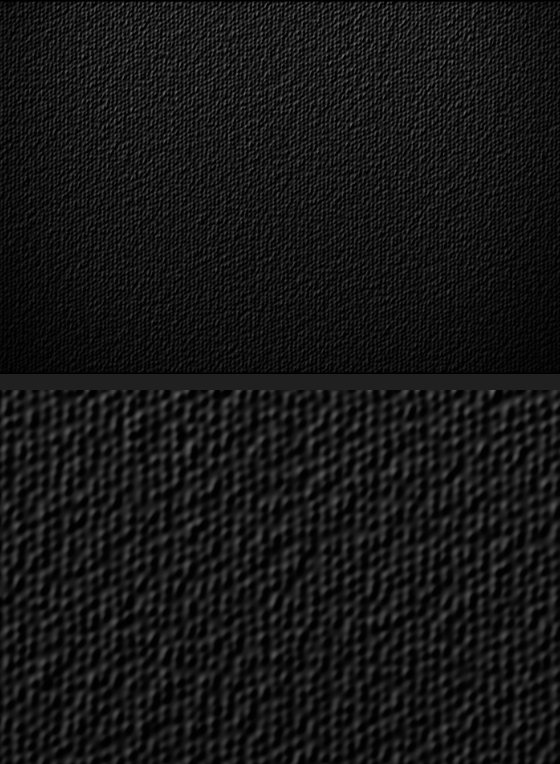
Top, the full canvas; bottom, a detail of the centre.
Write a WebGL 2 fragment shader that draws this texture.

```glsl
#version 300 es
precision highp float;

#define GRAINS 92.0        // grain columns per canvas height
#define JITTER vec2(0.34, 0.62)
#define SLANT 0.30         // lean of each grain to the right
#define TIGHTNESS vec2(9.5, 6.0)
#define NOISE_HEIGHT 0.80
#define BASE_TONE 0.072
#define RELIEF_GAIN 0.190
#define TONE_FLOOR 0.0020
#define LIGHT_BOTTOM 0.68
#define LIGHT_TOP 1.38
#define EDGE_WIDTH 0.008   // dark rim at top and bottom

uniform vec2 u_resolution;
out vec4 fragColor;

// Integer hash of a lattice point, two values from 0 to 1
vec2 hash(ivec2 cell) {
    uvec2 v = uvec2(cell) * 1664525u + 1013904223u;
    v.x += v.y * 1664525u;
    v.y += v.x * 1664525u;
    v ^= v >> 16u;
    v.x += v.y * 1664525u;
    v.y += v.x * 1664525u;
    v ^= v >> 16u;
    return vec2(v & 65535u) / 65535.0;
}

float valueNoise(vec2 p) {
    ivec2 cell = ivec2(floor(p));
    vec2 f = fract(p);
    f = f * f * (3.0 - 2.0 * f);
    float low = mix(hash(cell).x, hash(cell + ivec2(1, 0)).x, f.x);
    float high = mix(hash(cell + ivec2(0, 1)).x, hash(cell + ivec2(1, 1)).x, f.x);
    return mix(low, high, f.y);
}

// Rounded grains in staggered columns, overlapping where they meet
float grains(vec2 p) {
    float total = 0.0;
    for (int i = -1; i <= 1; i++) {
        int column = int(floor(p.x)) + i;
        float y = p.y + 0.5 * float(column & 1);
        for (int j = -1; j <= 1; j++) {
            ivec2 cell = ivec2(column, int(floor(y)) + j);
            vec2 random = hash(cell);
            vec2 center = vec2(cell) + 0.5 + (random - 0.5) * JITTER;
            vec2 d = vec2(p.x, y) - center;
            d.x -= SLANT * d.y;
            float size = mix(0.6, 1.15, hash(cell + 517).x);
            total += size * exp(-dot(d * d, TIGHTNESS));
        }
    }
    return total;
}

float surfaceHeight(vec2 p) {
    vec2 diagonal = vec2(p.x - p.y, p.x + p.y) * 0.75;
    return grains(p) + NOISE_HEIGHT * valueNoise(diagonal + 211.0);
}

// Broad light from above, fading to the sides and the lower corners
float illumination(vec2 uv) {
    float vertical = mix(LIGHT_BOTTOM, LIGHT_TOP, smoothstep(-0.15, 1.1, uv.y));
    float side = smoothstep(-0.12, 0.24, min(uv.x, 1.0 - uv.x));
    float corner = length((uv - vec2(0.5, 0.62)) * vec2(1.15, 1.0));
    float rim = smoothstep(0.2 * EDGE_WIDTH, EDGE_WIDTH, min(uv.y, 1.0 - uv.y));
    return vertical * mix(0.55, 1.0, side) * (1.0 - 0.45 * smoothstep(0.45, 0.9, corner)) * rim;
}

void main() {
    vec2 uv = gl_FragCoord.xy / u_resolution;
    vec2 p = gl_FragCoord.xy / u_resolution.y * GRAINS;

    // Relief lit from the upper left
    vec2 toLight = vec2(-0.16, 0.14);
    float relief = surfaceHeight(p - toLight) - surfaceHeight(p + toLight);

    // Soft floor keeps the shaded sides just above black
    float tone = BASE_TONE + RELIEF_GAIN * relief;
    tone = 0.5 * (tone + sqrt(tone * tone + TONE_FLOOR));

    fragColor = vec4(vec3(tone * illumination(uv)), 1.0);
}
```
